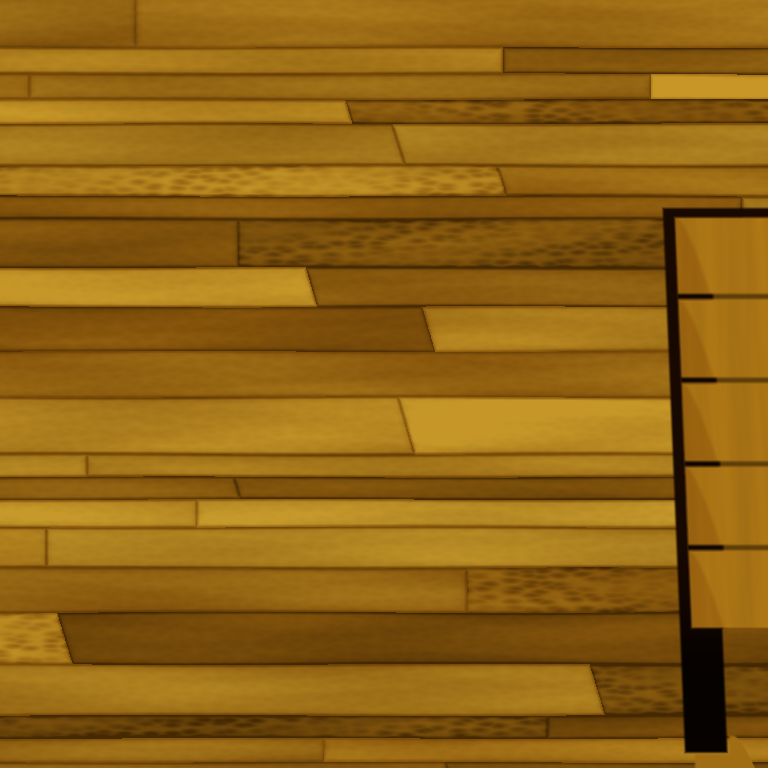
Reproduce this texture procedurally as a Shadertoy shader.

```glsl
// Wall of reclaimed timber boards in uneven rows, with a slatted bench end at right.
// Rows are stacked by hashed heights and cut into boards; layered sines give the
// grain, cellular noise the worn blotches, and soft boxes build the bench.

const vec3 DEEP_BROWN = vec3(0.27, 0.16, 0.01);
const vec3 WARM_BROWN = vec3(0.52, 0.34, 0.05);
const vec3 PALE_GOLD  = vec3(0.75, 0.58, 0.16);
const vec3 SLAT_GOLD  = vec3(0.66, 0.45, 0.08);
const vec3 SLAT_END   = vec3(0.61, 0.39, 0.06);
const vec3 IRON_BLACK = vec3(0.06, 0.02, 0.00);

float hash(vec2 p) {
    return fract(sin(dot(p, vec2(127.1, 311.7))) * 43758.55);
}

// Distance to the nearest scattered point
float cellular(vec2 p) {
    vec2 cell = floor(p), local = fract(p);
    float nearest = 2.0;
    for (int j = -1; j <= 1; j++)
    for (int i = -1; i <= 1; i++) {
        vec2 o = vec2(i, j);
        vec2 point = vec2(hash(cell + o), hash(cell + o + 57.3));
        nearest = min(nearest, length(o + point - local));
    }
    return nearest;
}

// Wavy streaks running along x
float grain(vec2 p, float seed) {
    float sum = 0.0, amp = 0.5;
    vec2 freq = vec2(3.0, 65.0);
    for (int i = 0; i < 4; i++) {
        float bend = sin(freq.x * p.x + seed * 31.0 + sum);
        sum += amp * sin(freq.y * p.y + seed * 77.0 + 2.0 * bend);
        freq *= vec2(1.9, 1.8);
        amp *= 0.6;
    }
    return sum;
}

// Soft-edged box coverage
float box(vec2 p, vec2 lo, vec2 hi, float soft) {
    vec2 d = min(p - lo, hi - p);
    return smoothstep(-soft, soft, min(d.x, d.y));
}

vec3 woodRamp(float tone) {
    vec3 low = mix(DEEP_BROWN, WARM_BROWN, clamp(tone * 2.0, 0.0, 1.0));
    return mix(low, PALE_GOLD, clamp(tone * 2.0 - 1.0, 0.0, 1.1));
}

vec3 boardWall(vec2 p) {
    // Find the row that holds this height
    float y = p.y + 0.0008 * sin(p.x * 9.0 + p.y * 40.0);
    float top = 1.008, height = 0.04, row = 0.0;
    for (int i = 0; i < 50; i++) {
        float h = hash(vec2(row, 4.7));
        height = mix(0.029, 0.078, h * h);
        if (y > top - height) break;
        top -= height;
        row += 1.0;
    }

    // Cut the row into boards, some with slanted ends
    float span = mix(0.7, 1.4, hash(vec2(row, 8.1)));
    float slant = 0.3 * step(0.55, hash(vec2(row, 2.9)));
    float along = (p.x + slant * (y - top)) / span + hash(vec2(row, 6.3));
    float f = fract(along);
    vec2 board = vec2(row, floor(along));
    float seed = hash(board + 11.0);

    // Board tone, streaks and mottling
    float tone = 0.72 + 0.64 * (hash(board + 3.0) - 0.5) + 0.20 * (p.y - 0.45);
    tone += 0.075 * grain(p, seed);
    tone += 0.05 * sin(p.x * 11.0 + seed * 40.0 + sin(p.y * 50.0));
    float fine = cellular(p * vec2(55.0, 130.0) + seed * 50.0);
    float blotch = cellular(p * vec2(38.0, 120.0) + seed * 90.0);
    tone += 0.06 * (fine - 0.5);
    float worn = smoothstep(0.76, 0.9, hash(board + 23.0));
    float patches = 0.5 + 0.5 * sin(p.x * 17.0 + seed * 20.0 + 2.0 * sin(p.y * 60.0));
    tone -= worn * (0.08 + 0.22 * patches) * (1.0 - smoothstep(0.0, 0.75, blotch));

    // Soft seams, fainter between some rows and at board ends
    float rowGap = min(top - y, y - top + height);
    float endGap = min(f, 1.0 - f) * span;
    float strength = mix(0.16, 0.46, hash(vec2(row, 15.0)));
    float seam = max(1.0 - smoothstep(0.0, 0.0046, rowGap),
                     0.75 * (1.0 - smoothstep(0.0, 0.0042, endGap)));
    tone -= strength * seam;
    tone -= 0.09 * (1.0 - smoothstep(0.0, 0.011, min(rowGap, endGap)));
    vec3 color = woodRamp(tone);
    return color * mix(vec3(1.0), vec3(1.01, 0.97, 0.85), hash(board + 31.0));
}

vec3 addBench(vec3 color, vec2 p) {
    const float SOFT = 0.0026, PITCH = 0.109, TOP = 0.717;
    vec2 q = vec2(p.x - 0.863 - 0.041 * (0.729 - p.y), p.y);

    // Slats with a curved end cut
    float f = fract((TOP - q.y) / PITCH);
    float cut = 0.018 + 0.042 * pow(f, 0.7);
    vec3 slat = mix(SLAT_END, SLAT_GOLD, smoothstep(cut - 0.004, cut + 0.004, q.x));
    slat *= 1.0 + 0.04 * grain(q.yx * vec2(1.0, 1.4), 0.3);
    float gap = smoothstep(0.89, 0.94, f) * (1.0 - smoothstep(0.95, 1.0, f));
    float openEnd = 1.0 - smoothstep(0.058, 0.064, q.x);
    slat = mix(slat, mix(WARM_BROWN * 0.7, IRON_BLACK, openEnd), gap);
    color = mix(color, slat, box(q, vec2(0.014, 0.182), vec2(0.4, TOP), SOFT));

    // Iron frame, leg and the seat corner below
    float iron = box(q, vec2(0.0, 0.02), vec2(0.015, 0.729), SOFT);
    iron = max(iron, box(q, vec2(0.0, TOP), vec2(0.4, 0.729), SOFT));
    iron = max(iron, box(q, vec2(0.004, 0.02), vec2(0.055, 0.182), SOFT));
    vec3 ironColor = IRON_BLACK * (0.3 + 1.2 * smoothstep(0.1, 0.3, q.y));
    color = mix(color, ironColor, iron);
    float seatTop = 0.042 - 9.0 * pow(max(p.x - 0.955, 0.0), 1.5);
    float seat = box(p, vec2(0.950, -0.1), vec2(1.1, seatTop), SOFT);
    seat = max(seat, box(p, vec2(0.905, -0.1), vec2(0.96, 0.018), SOFT));
    return mix(color, SLAT_GOLD * 0.95, seat);
}

void mainImage(out vec4 fragColor, in vec2 fragCoord) {
    vec2 p = fragCoord / iResolution.xy;
    fragColor = vec4(addBench(boardWall(p), p), 1.0);
}
```
